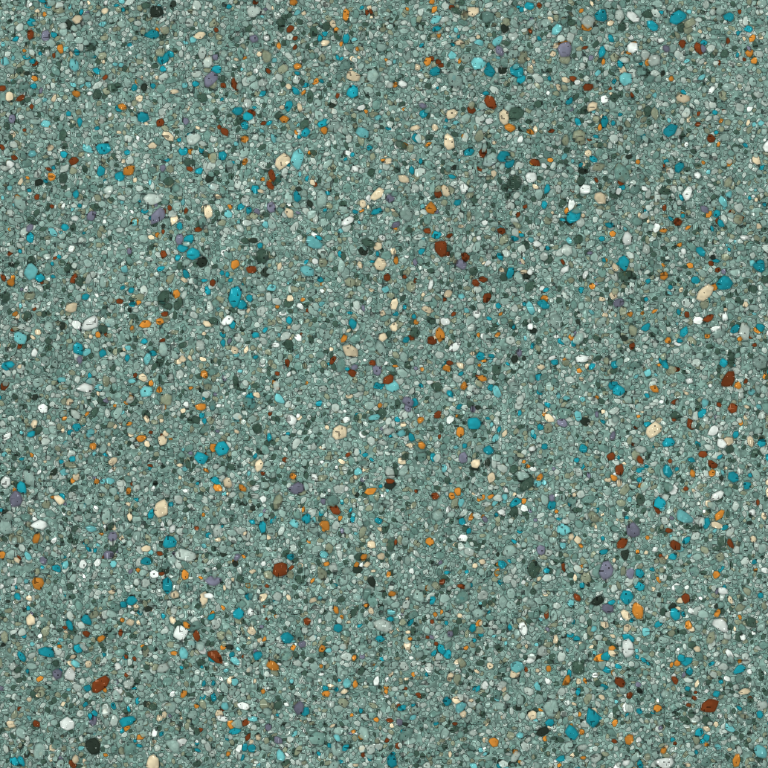
Write a Shadertoy shader that draws this texture.

```glsl
// Sea-green pebble terrazzo: packed translucent grit with turquoise, amber and cream chips.
#define FINE_CELLS 150.0
#define GRAIN_CELLS 92.0
#define CHIP_CELLS 56.0
#define GRAIN_DENSITY 0.62
#define CHIP_DENSITY 0.23
#define EDGE_SOFTNESS 0.0011
#define RIM_SHADE 0.20
#define SHADOW 0.22
#define MOTTLE 0.16
#define TAU 6.28319

float hash(vec2 p) {
    return fract(sin(dot(p, vec2(127.1, 311.7))) * 43758.5453);
}

vec2 hash2(vec2 p) {
    return vec2(hash(p), hash(p + 57.3));
}

float valueNoise(vec2 p) {
    vec2 i = floor(p), f = fract(p);
    f = f * f * (3.0 - 2.0 * f);
    float low = mix(hash(i), hash(i + vec2(1, 0)), f.x);
    float high = mix(hash(i + vec2(0, 1)), hash(i + vec2(1, 1)), f.x);
    return mix(low, high, f.y);
}

// Quiet grey-green stones that make up most of the surface
vec3 gritColor(float pick) {
    if (pick < 0.40) return vec3(0.53, 0.64, 0.60);
    if (pick < 0.62) return vec3(0.69, 0.75, 0.71);
    if (pick < 0.80) return vec3(0.38, 0.52, 0.48);
    if (pick < 0.91) return vec3(0.51, 0.54, 0.44);
    return vec3(0.20, 0.29, 0.24);
}

// Strongly coloured stones
vec3 accentColor(float pick) {
    if (pick < 0.24) return vec3(0.10, 0.52, 0.57);
    if (pick < 0.34) return vec3(0.38, 0.66, 0.66);
    if (pick < 0.48) return vec3(0.72, 0.47, 0.18);
    if (pick < 0.56) return vec3(0.42, 0.21, 0.10);
    if (pick < 0.75) return vec3(0.80, 0.75, 0.62);
    if (pick < 0.89) return vec3(0.82, 0.86, 0.83);
    if (pick < 0.94) return vec3(0.40, 0.41, 0.47);
    return vec3(0.15, 0.19, 0.16);
}

// Signed distance to a rounded, irregular six-sided stone
float stoneDistance(vec2 p, vec2 seed, float radius) {
    float turn = TAU * hash(seed + 3.1);
    float stretch = 1.0 + 0.45 * hash(seed + 5.7);
    p = mat2(cos(turn), -sin(turn), sin(turn), cos(turn)) * p;
    p *= vec2(1.0 / stretch, sqrt(stretch));
    float facets = -1.0;
    for (int i = 0; i < 6; i++) {
        vec2 r = hash2(seed + 7.9 * float(i + 1));
        float angle = (float(i) + 0.6 * r.x) * TAU / 6.0;
        float reach = radius * (0.70 + 0.45 * r.y);
        facets = max(facets, dot(p, vec2(cos(angle), sin(angle))) - reach);
    }
    return mix(facets, length(p) - radius, 0.3);
}

// One jittered layer of stones laid over the surface below
vec3 layStones(vec3 below, vec2 uv, float cells, float density, float accent,
               vec2 radii, float layer) {
    vec2 p = uv * cells, cell = floor(p);
    float blur = cells * max(EDGE_SOFTNESS, 0.6 / iResolution.y);
    vec3 color = below;
    for (int y = -1; y <= 1; y++)
    for (int x = -1; x <= 1; x++) {
        vec2 id = cell + vec2(x, y), seed = id + layer * 17.3;
        if (hash(seed + 1.7) > density) continue;
        vec2 offset = p - id - 0.5 - 0.85 * (hash2(seed + 11.3) - 0.5);
        float size = hash(seed + 23.9);
        float d = stoneDistance(offset, seed, mix(radii.x, radii.y, size * size));

        bool isAccent = hash(seed + 31.1) < accent;
        float pick = hash(seed + 41.7);
        vec3 stone = isAccent ? accentColor(pick) : gritColor(pick);
        stone *= 0.88 + 0.24 * hash(seed + 47.3);

        // Light from the upper left, a darker rim and cloudy grain inside
        stone *= 1.0 + 0.16 * dot(offset, vec2(-0.7, 0.7));
        stone *= 1.05 - RIM_SHADE * smoothstep(-0.16, 0.02, d);
        stone *= 1.0 + MOTTLE * (valueNoise(uv * 240.0 + seed) - 0.5);

        float opacity = isAccent ? 0.96 : 0.80;
        color *= 1.0 - SHADOW * smoothstep(0.16, 0.0, d);
        color = mix(color, stone, opacity * smoothstep(blur, -blur, d));
    }
    return color;
}

void mainImage(out vec4 fragColor, in vec2 fragCoord) {
    vec2 uv = fragCoord / iResolution.y;

    // Sea-green binder with fine sand
    float sand = valueNoise(uv * 310.0) - 0.5;
    vec3 color = vec3(0.44, 0.56, 0.52) * (1.0 + 0.45 * sand);

    // Three sizes of stone, finest first
    color = layStones(color, uv, FINE_CELLS, 0.90, 0.05, vec2(0.34, 0.60), 1.0);
    color = layStones(color, uv, GRAIN_CELLS, GRAIN_DENSITY, 0.20, vec2(0.24, 0.58), 2.0);
    color = layStones(color, uv, CHIP_CELLS, CHIP_DENSITY, 0.62, vec2(0.22, 0.56), 3.0);

    // Dark pits, tiny glints and slow drift of brightness
    float speck = valueNoise(uv * 265.0 + 31.0);
    color *= 1.0 - 0.38 * smoothstep(0.24, 0.06, speck);
    color += 0.20 * smoothstep(0.82, 0.97, speck);
    color *= 1.05 + 0.08 * (valueNoise(uv * 5.0) - 0.5);

    fragColor = vec4(clamp(color, 0.0, 1.0), 1.0);
}
```
